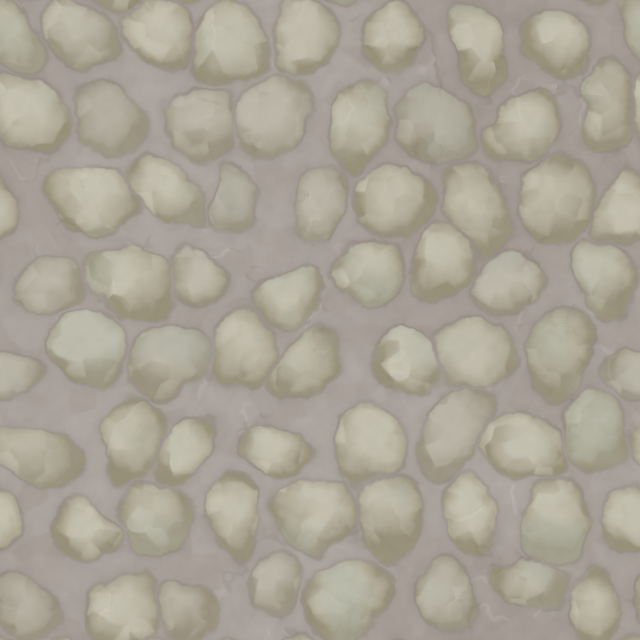
Write a three.js fragment shader that draws this texture.

```glsl
// Pale rounded pebbles bedded in smooth grey mortar, painted softly and tiling.
varying vec2 vUv;

const float GRID = 8.0;             // stones across and up (even, rows are staggered)
const float JITTER = 0.42;          // scatter of stone centres, in cells
const float SIZE_MIN = 0.35;        // mean stone radius, in cells
const float SIZE_MAX = 0.52;
const float GAP = 0.05;             // mortar kept between neighbours, in cells
const float EDGE = 0.022;           // softness of the outline, in cells
const vec2 LIGHT = vec2(-0.12, 0.27);
const vec3 MORTAR_DARK = vec3(0.625, 0.588, 0.560);
const vec3 MORTAR_PALE = vec3(0.685, 0.655, 0.630);
const vec3 STONE_DARK = vec3(0.595, 0.565, 0.475);
const vec3 STONE_MID = vec3(0.685, 0.660, 0.585);
const vec3 STONE_PALE = vec3(0.765, 0.750, 0.685);
const vec3 MINT = vec3(0.680, 0.700, 0.645);
const vec3 OUTLINE = vec3(0.560, 0.530, 0.485);

vec2 hash2(vec2 c, float seed) {
  vec3 p = fract(vec3(c.xyx + seed * 7.31) * vec3(0.1031, 0.1030, 0.0973));
  p += dot(p, p.yzx + 33.33);
  return fract((p.xx + p.yz) * p.zy);
}

// Value noise that wraps after freq cells.
float noise(vec2 uv, float freq, float seed) {
  vec2 p = uv * freq, c = floor(p), f = fract(p);
  f = f * f * (3.0 - 2.0 * f);
  float a = hash2(mod(c, freq), seed).x;
  float b = hash2(mod(c + vec2(1.0, 0.0), freq), seed).x;
  float d = hash2(mod(c + vec2(0.0, 1.0), freq), seed).x;
  float e = hash2(mod(c + 1.0, freq), seed).x;
  return mix(mix(a, b, f.x), mix(d, e, f.x), f.y);
}

float fbm(vec2 uv, float freq, float seed) {
  float sum = 0.0, amp = 0.533;
  for (int i = 0; i < 4; i++) {
    sum += amp * noise(uv, freq, seed + float(i));
    freq *= 2.0;
    amp *= 0.5;
  }
  return sum;
}

// Flat brush dabs: random vectors blended over soft Voronoi patches.
vec2 dabs(vec2 uv, float freq, float seed) {
  vec2 p = uv * freq, sum = vec2(0.0);
  float total = 0.0;
  for (int y = -1; y <= 1; y++) for (int x = -1; x <= 1; x++) {
    vec2 c = floor(p) + vec2(float(x), float(y)), id = mod(c, freq);
    vec2 r = p - c - hash2(id, seed);
    float w = exp(-16.0 * dot(r, r));
    sum += w * (hash2(id, seed + 1.0) - 0.5);
    total += w;
  }
  return sum / (total + 1e-9);
}

float smoothMin(float a, float b, float k) {
  float h = max(k - abs(a - b), 0.0) / k;
  return min(a, b) - 0.25 * h * h * k;
}

// Distance to one lopsided oval; local is the point relative to its centre.
float stone(vec2 cell, vec2 p, out vec2 local) {
  vec2 id = mod(cell, GRID), shape = hash2(id, 2.0), turn = hash2(id, 3.0) * 6.2832;
  vec2 centre = cell + 0.5 + (hash2(id, 1.0) - 0.5) * JITTER;
  centre.x += 0.5 * mod(cell.y, 2.0);
  float size = mix(SIZE_MIN, SIZE_MAX, shape.x), stretch = sqrt(mix(1.05, 1.65, shape.y));
  vec2 q = p - centre;
  local = q / size;
  q = mat2(cos(turn.x), -sin(turn.x), sin(turn.x), cos(turn.x)) * local;
  q *= vec2(1.0 / stretch, stretch);
  float a = atan(q.y, q.x);
  float lump = 0.06 * sin(2.0 * a + turn.y) + 0.06 * sin(3.0 * a + 2.0 * turn.y);
  return (length(q) - 1.0 - lump) * size;
}

void main() {
  vec2 uv = vUv;
  vec2 warp = vec2(fbm(uv, 24.0, 11.0), fbm(uv, 24.0, 17.0)) - 0.5;
  vec2 p = uv * GRID + 0.22 * warp, base = floor(p);

  // Nearest stone, then its clearance from all the others.
  float nearest = 9.0;
  vec2 owner = base, local = vec2(0.0), other;
  for (int y = -1; y <= 1; y++) for (int x = -2; x <= 2; x++) {
    vec2 c = base + vec2(float(x), float(y));
    float d = stone(c, p, other);
    if (d < nearest) { nearest = d; owner = c; local = other; }
  }
  float height = -nearest;
  for (int y = -1; y <= 1; y++) for (int x = -2; x <= 2; x++) {
    vec2 c = base + vec2(float(x), float(y));
    if (c != owner) height = smoothMin(height, 0.5 * (stone(c, p, other) - nearest - GAP), 0.07);
  }
  vec2 id = mod(owner, GRID), tint = hash2(id, 5.0);
  float cloud = fbm(uv, 4.0, 23.0), grain = fbm(uv, 64.0, 29.0) - 0.5;

  // Mortar with clouds, dabs, short scratches and soft contact shade.
  vec2 smear = dabs(uv, 28.0, 37.0);
  vec3 mortar = mix(MORTAR_DARK, MORTAR_PALE, clamp(0.65 + 1.3 * (cloud - 0.5) + 0.4 * smear.x, 0.0, 1.0));
  float scratch = 1.0 - smoothstep(0.0, 0.045, abs(fbm(uv, 14.0, 41.0) - 0.5));
  scratch *= smoothstep(0.56, 0.76, noise(uv, 18.0, 47.0));
  mortar += 0.035 * scratch * (smear.y > 0.0 ? 1.0 : -1.0) * smoothstep(0.0, 0.12, abs(smear.y));
  mortar *= 1.0 - 0.055 * exp(-max(-height, 0.0) * 11.0);

  // Stone: broad highlight, olive lower rim and faceted brushwork.
  vec2 facet = dabs(uv, 30.0, 53.0);
  vec2 lit = local + 0.5 * facet - LIGHT - 0.25 * (tint - 0.5);
  float tone = 0.93 - 0.62 * dot(lit, lit) + 0.2 * facet.x + 0.26 * (tint.x - 0.5);
  tone -= 0.18 * (1.0 - smoothstep(0.0, 0.14, height));
  tone = clamp(tone + 0.22 * (cloud - 0.5), 0.0, 1.0);
  vec3 pebble = mix(STONE_DARK, STONE_MID, smoothstep(0.0, 0.55, tone));
  pebble = mix(pebble, STONE_PALE, smoothstep(0.45, 1.0, tone));
  pebble = mix(pebble, MINT, 0.45 * smoothstep(0.45, 0.75, noise(uv, 13.0, 59.0)) * tint.y);
  pebble = mix(pebble, mortar, 0.3 * smoothstep(0.55, 1.0, hash2(id, 6.0).x));
  pebble += 0.02 * scratch * sign(facet.y);

  // Join both, with a broken thin outline.
  vec3 color = mix(mortar, pebble, smoothstep(-EDGE, EDGE, height));
  float rim = 1.0 - smoothstep(0.0, 0.04, abs(height + 0.012));
  color = mix(color, OUTLINE, rim * (0.12 + 0.5 * noise(uv, 30.0, 61.0)));
  gl_FragColor = vec4(color + 0.03 * grain, 1.0);
}
```
